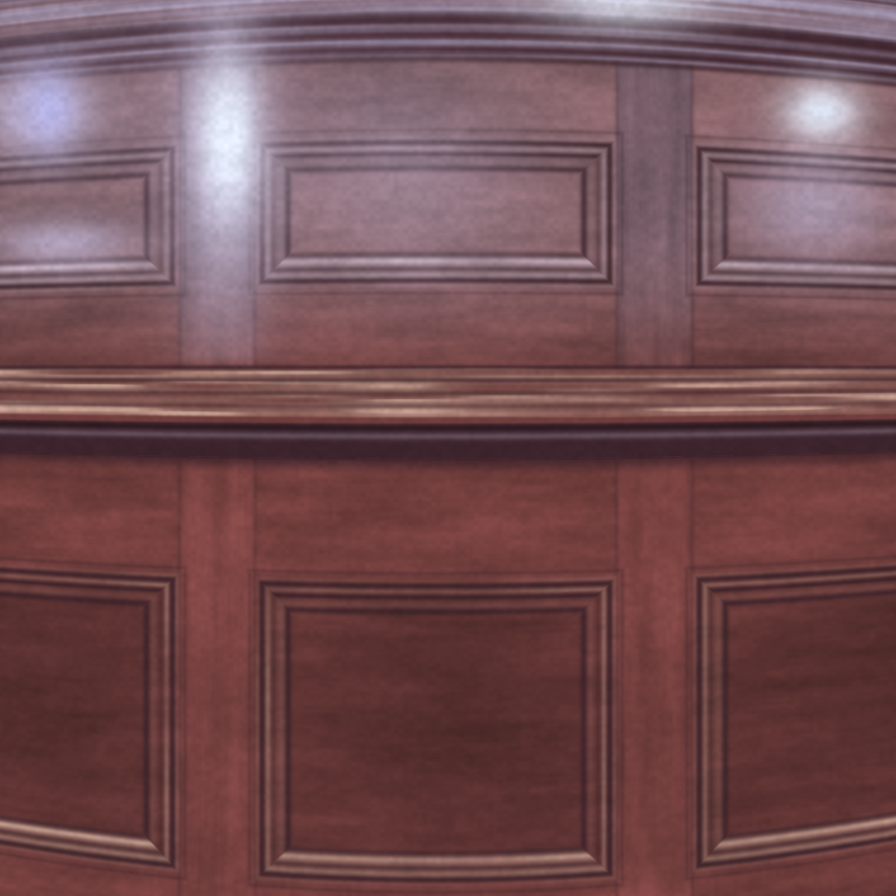
This texture is drawn by a WebGL 2 fragment shader. Its source:

```glsl
#version 300 es
precision highp float;
// Curved mahogany wall panelling: a row of low panels above a row of tall ones,
// split by a moulded rail and topped by a cornice. Panels repeat with fract,
// mouldings are distance profiles, and grain and glare are noise and soft spots.
#define PERIOD 0.488
#define PANEL_X 0.4865
#define PANEL_HALF 0.194
#define STILE_HALF 0.042
#define FRAME 0.029
#define BEND 0.14
#define BEND_SLOPE 0.34
#define GRAIN 0.32
#define MOTTLE 0.07
#define SOFT 0.0022

uniform vec2 u_resolution;
out vec4 fragColor;

const vec3 RED_WOOD = vec3(0.44, 0.24, 0.235);
const vec3 PALE_WOOD = vec3(0.50, 0.365, 0.385);
const vec3 DARK = vec3(0.22, 0.13, 0.16);
const vec3 PLUM = vec3(0.42, 0.34, 0.39);
const vec3 TAN = vec3(0.68, 0.55, 0.50);
const vec3 LILAC = vec3(0.68, 0.64, 0.75);
const vec3 GLARE = vec3(0.90, 0.93, 0.99);

float hash(vec2 p) { return fract(sin(dot(p, vec2(127.1, 311.7))) * 43758.5453); }

float noise(vec2 p) {
  vec2 i = floor(p), f = fract(p);
  f = f * f * (3.0 - 2.0 * f);
  return mix(mix(hash(i), hash(i + vec2(1, 0)), f.x),
             mix(hash(i + vec2(0, 1)), hash(i + vec2(1, 1)), f.x), f.y);
}

float fbm(vec2 p) {
  float sum = 0.0, amp = 0.5;
  for (int i = 0; i < 4; i++) {
    sum += amp * noise(p);
    p = p * 2.03 + 17.3;
    amp *= 0.5;
  }
  return sum;
}

float line(float d, float width) { return exp(-d * d / (width * width)); }

float band(float x, float a, float b) {
  return smoothstep(a - SOFT, a + SOFT, x) * (1.0 - smoothstep(b - SOFT, b + SOFT, x));
}

float spot(vec2 p, vec2 center, vec2 size) {
  vec2 q = (p - center) / size;
  return exp(-dot(q, q));
}

// Sunken panel: q is relative to its centre (y down), sheen tints its edges.
vec3 panel(vec3 wall, vec3 field, vec2 q, vec2 halfSize, vec3 sheen, float wear) {
  vec2 inset = halfSize - abs(q);
  float d = min(inset.x, inset.y);
  float level = smoothstep(-SOFT, SOFT, inset.x - inset.y);
  float lower = level * step(0.0, q.y);
  float left = (1.0 - level) * step(q.x, 0.0);
  vec3 bevel = mix(wall * 0.86, sheen, lower * 0.25 + left * 0.08);
  vec3 col = mix(wall, bevel, smoothstep(-SOFT, SOFT, d));
  col = mix(col, field, smoothstep(FRAME - SOFT, FRAME + SOFT, d));
  col = mix(col, DARK, 0.25 * line(d + 0.014, 0.0025));
  col = mix(col, sheen, 0.25 * wear * line(d + 0.005, 0.003));
  col = mix(col, DARK, 0.8 * line(d, 0.0035));
  col = mix(col, sheen, (0.1 + 0.4 * wear) * line(d - 0.0065, 0.003));
  col = mix(col, DARK, (0.3 + 0.5 * level - 0.35 * lower) * line(d - 0.013, 0.003));
  col = mix(col, sheen * 1.15, (0.1 + 0.9 * lower * wear) * line(d - 0.022, 0.0045));
  return mix(col, DARK, (0.75 - 0.2 * lower) * line(d - FRAME, 0.004));
}

vec3 cornice(vec3 col, float v, float x) {
  float ridges = 0.5 + 0.5 * cos(v * 390.0 + 0.6);
  float fine = noise(vec2(x * 4.0, v * 220.0));
  vec3 mould = mix(DARK * 1.2, LILAC, ridges * (0.25 + 0.45 * fine));
  mould = mix(mould, mix(PALE_WOOD, LILAC, fine), 0.75 * band(v, -0.03, 0.013));
  mould = mix(mould, DARK, 0.65 * line(v - 0.018, 0.005));
  col = mix(col, mould, 1.0 - smoothstep(0.06, 0.066, v));
  return mix(col, DARK, 0.65 * line(v - 0.066, 0.004));
}

vec3 rail(vec3 col, float v, float x) {
  float glint = noise(vec2(x * 9.0, v * 190.0));
  float shine = smoothstep(0.45, 0.95, glint);
  vec3 brown = mix(RED_WOOD * 0.95, TAN, 0.15 + 0.6 * glint);
  col = mix(col, brown, band(v, 0.411, 0.467));
  for (int i = 0; i < 4; i++) {
    float d = v - 0.410 - 0.0145 * float(i);
    col = mix(col, DARK, (0.7 - 0.12 * float(i)) * line(d, 0.003));
    col = mix(col, TAN * 1.2, 0.75 * shine * line(d - 0.006, 0.004));
  }
  col = mix(col, TAN * 1.2, (0.2 + 0.7 * shine) * line(v - 0.462, 0.003));
  col = mix(col, RED_WOOD, band(v, 0.466, 0.474));
  col = mix(col, DARK * 1.08, band(v, 0.473, 0.513));
  col = mix(col, DARK * 0.7, 0.7 * line(v - 0.478, 0.003));
  col = mix(col, PLUM, 0.75 * line(v - 0.487, 0.004));
  return mix(col, DARK, 0.75 * (1.0 - smoothstep(0.511, 0.532, v)) * step(0.512, v));
}

void main() {
  vec2 p = gl_FragCoord.xy / u_resolution;
  p.y = 1.0 - p.y;
  // Horizontal lines bow down near the top and up near the bottom.
  float dx = p.x - PANEL_X;
  float v = p.y - (BEND - BEND_SLOPE * p.y) * dx * dx;
  float cell = floor(dx / PERIOD + 0.5);
  float qx = dx - cell * PERIOD;
  float stileDist = PERIOD * 0.5 - abs(qx) - STILE_HALF;
  float stile = 1.0 - smoothstep(-SOFT, SOFT, stileDist);

  // Wood: grain runs along the rails and up the stiles, over a cloudy stain.
  float across = fbm(vec2(p.x * 9.0 + cell * 5.0, v * 60.0));
  float upright = fbm(vec2(p.x * 65.0, v * 7.0));
  float cloud = fbm(p * vec2(6.0, 11.0) + 3.7) - 0.47;
  float grain = 1.0 + GRAIN * (mix(across, upright, stile) - 0.47) + 0.35 * cloud;
  float lowerRow = smoothstep(0.25, 0.47, v);
  vec3 wall = mix(PALE_WOOD, RED_WOOD, lowerRow) * grain;
  wall = mix(wall, PLUM * grain, stile * 0.65 * (1.0 - lowerRow));
  wall *= 1.0 + 0.06 * stile * lowerRow;
  wall = mix(wall, DARK, 0.22 * line(stileDist, 0.003));
  float shade = spot(vec2(qx, v), vec2(0.03, 0.81), vec2(0.18, 0.14));
  vec3 field = wall * (1.0 - lowerRow * (0.10 + 0.17 * shade));

  // Two rows of panels, then the long mouldings.
  float wear = 0.25 + 0.75 * noise(p * vec2(11.0, 9.0) + 8.0);
  vec3 col = v < 0.45
    ? panel(wall, field, vec2(qx, v - 0.236), vec2(PANEL_HALF, 0.077), mix(TAN, LILAC, 0.6), wear)
    : panel(wall, field, vec2(qx, v - 0.818), vec2(PANEL_HALF, 0.164), TAN, wear);
  col = rail(col, v, p.x);
  col = cornice(col, v, p.x);

  // Window glare on the polish, strongest at the upper left.
  float upper = 1.0 - smoothstep(0.395, 0.41, v);
  float haze = 0.70 * spot(p, vec2(0.25, 0.19), vec2(0.055, 0.19))
             + 0.75 * spot(p, vec2(0.07, 0.272), vec2(0.08, 0.028))
             + 0.80 * spot(p, vec2(0.04, 0.125), vec2(0.065, 0.05))
             + 0.65 * spot(p, vec2(0.91, 0.23), vec2(0.08, 0.06))
             + 0.33 * spot(p, vec2(0.46, 0.20), vec2(0.13, 0.11))
             + 0.22 * spot(p, vec2(0.15, 0.12), vec2(0.30, 0.14));
  col = mix(col, LILAC * 1.08, min(haze, 0.85) * upper);
  col = mix(col, vec3(0.72, 0.74, 1.0), 0.6 * spot(p, vec2(0.055, 0.12), vec2(0.03, 0.045)));
  float glare = 1.1 * spot(p, vec2(0.254, 0.155), vec2(0.032, 0.085))
              + 0.95 * spot(p, vec2(0.917, 0.125), vec2(0.045, 0.035))
              + 0.75 * spot(p, vec2(0.70, 0.0), vec2(0.10, 0.035));
  col = mix(col, GLARE, min(glare, 0.97) * upper);
  col *= 1.0 + MOTTLE * (noise(p * 190.0) + noise(p * vec2(70.0, 110.0)) - 1.0);
  fragColor = vec4(col, 1.0);
}
```
